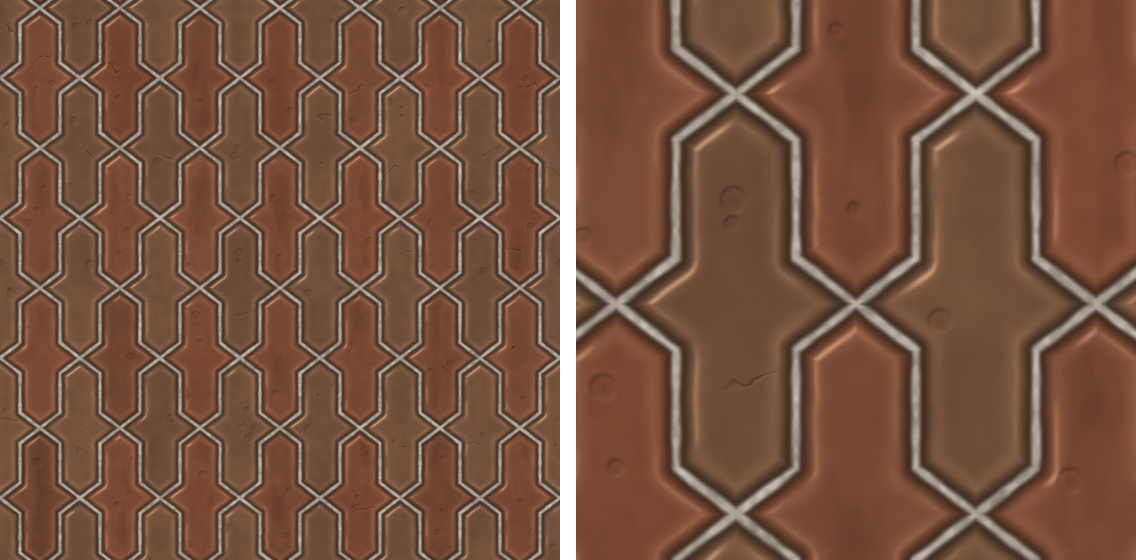
Left: the whole. Right: its middle third, enlarged.
This pattern is drawn by a Shadertoy shader. Its source:

```glsl
// Interlocking cross-shaped clay tiles with worn bevels, set in pale metal seams.

const vec2 REPEATS = vec2(7.0, 4.0);   // tiles of one colour across and down
const float SHOULDER = 0.0273;         // height of each slanted seam
const float ROW_SHIFT = 0.0143;
const vec2 LIGHT_DIR = vec2(-0.55, 0.835);

const vec3 RED_CLAY = vec3(0.465, 0.277, 0.195);
const vec3 BROWN_CLAY = vec3(0.435, 0.305, 0.222);
const vec3 BEVEL_LIGHT = vec3(0.24, 0.20, 0.16);
const vec3 SEAM_DARK = vec3(0.34, 0.29, 0.245);
const vec3 SEAM_PALE = vec3(0.70, 0.66, 0.62);

float hash(vec2 p) {
    vec3 a = fract(vec3(p.xyx) * 0.1031);
    a += dot(a, a.yzx + 33.33);
    return fract((a.x + a.y) * a.z);
}

// Value noise that wraps over the unit square
float noise(vec2 uv, vec2 period) {
    vec2 cell = floor(uv * period);
    vec2 f = fract(uv * period);
    f = f * f * (3.0 - 2.0 * f);
    float a = hash(mod(cell, period));
    float b = hash(mod(cell + vec2(1, 0), period));
    float c = hash(mod(cell + vec2(0, 1), period));
    float d = hash(mod(cell + vec2(1, 1), period));
    return mix(mix(a, b, f.x), mix(c, d, f.x), f.y);
}

float fbm(vec2 uv, vec2 period) {
    float sum = 0.0, gain = 0.53;
    for (int i = 0; i < 4; i++) {
        sum += gain * noise(uv, period);
        period *= 2.0;
        gain *= 0.5;
    }
    return sum;
}

float segmentDistance(vec2 p, vec2 a, vec2 b) {
    vec2 ab = b - a;
    return length(p - a - ab * clamp(dot(p - a, ab) / dot(ab, ab), 0.0, 1.0));
}

float bump(float x, float width) {
    return exp(-x * x / (width * width));
}

// Distance to the nearest seam: positive in red tiles, negative in brown ones
float seamDistance(vec2 uv) {
    vec2 quarter = 0.25 / REPEATS;
    vec2 p = abs((fract(uv * REPEATS) - 0.5) / REPEATS) - quarter;
    vec2 q = p.y < 0.0 ? -p : p;
    vec2 corner = vec2(0.0, quarter.y - SHOULDER);
    vec2 tip = vec2(-quarter.x, quarter.y);
    float d = min(segmentDistance(q, -corner, corner), segmentDistance(q, corner, tip));
    float edge = -max(q.y - corner.y, 0.0) / SHOULDER * quarter.x;
    return (q.x < edge) == (p.y >= 0.0) ? d : -d;
}

vec2 inwardNormal(vec2 uv) {
    vec2 e = vec2(0.0015, 0.0);
    vec2 g = vec2(abs(seamDistance(uv + e.xy)) - abs(seamDistance(uv - e.xy)),
                  abs(seamDistance(uv + e.yx)) - abs(seamDistance(uv - e.yx)));
    return g / max(length(g), 1e-5);
}

// Shallow round pits, lit on the far rim
float pits(vec2 local, vec2 id) {
    float shade = 0.0;
    for (int i = 0; i < 3; i++) {
        vec2 seed = id + float(i) * 17.0;
        vec2 centre = (vec2(hash(seed + 3.1), hash(seed + 7.7)) - 0.5) * vec2(0.05, 0.17);
        vec2 o = local - centre;
        float r = length(o), radius = mix(0.003, 0.008, hash(seed + 11.3));
        float facing = dot(o / max(r, 1e-4), LIGHT_DIR);
        float rim = bump(r - radius, 0.0014) * (-0.10 * facing - 0.04);
        shade += step(0.5, hash(seed + 5.9)) * (rim - 0.05 * bump(r, radius * 0.6));
    }
    return shade;
}

// One wandering crack with a lit lower lip, on some of the tiles
float crack(vec2 uv, vec2 local, vec2 id) {
    float slope = hash(id + 21.3) * 1.6 - 0.8;
    float offset = (hash(id + 27.1) - 0.5) * 0.12;
    float y = local.y - offset - slope * local.x - (fbm(uv, vec2(34.0)) - 0.5) * 0.045;
    float side = hash(id + 31.7) < 0.5 ? -1.0 : 1.0;
    float reach = smoothstep(-0.015, 0.008, local.x * side);
    float present = step(0.62, hash(id + 37.9));
    return present * reach * (0.07 * bump(y + 0.0025, 0.0014) - 0.16 * bump(y, 0.0012));
}

void mainImage(out vec4 fragColor, in vec2 fragCoord) {
    vec2 uv = fragCoord / iResolution.xy + vec2(0.0, ROW_SHIFT);
    float px = 1.0 / iResolution.y;
    float signedD = seamDistance(uv);
    float isRed = smoothstep(-px, px, signedD);
    float d = abs(signedD) + (noise(uv, vec2(90.0)) - 0.5) * 0.0012;

    // Tile identity and coordinates about its centre
    vec2 grid = uv * REPEATS + (signedD > 0.0 ? 0.0 : 0.5);
    vec2 id = mod(floor(grid), REPEATS) + (signedD > 0.0 ? 0.0 : 50.0);
    vec2 local = (fract(grid) - 0.5) / REPEATS;

    // Clay with tint, streaks and damage
    float streak = fbm(uv, vec2(26.0, 9.0));
    float grain = fbm(uv, vec2(64.0));
    vec3 color = mix(BROWN_CLAY, RED_CLAY, isRed * mix(0.65, 1.1, hash(id + 2.3)));
    color *= mix(0.95, 1.05, hash(id)) * (0.87 + 0.17 * streak + 0.09 * grain);
    color *= 1.0 - 0.14 * isRed * smoothstep(0.5, 0.75, streak) * bump(local.x, 0.025);
    float panel = smoothstep(0.009, 0.014, d);
    color *= 1.0 + 1.6 * panel * (pits(local, id) + crack(uv, local, id));

    // Dark rim and worn bevel crest
    float facing = max(dot(-inwardNormal(uv), LIGHT_DIR), 0.0);
    float wear = smoothstep(0.25, 0.75, noise(uv, vec2(42.0)));
    color *= mix(0.58, 1.0, smoothstep(0.003, 0.0115, d));
    color += BEVEL_LIGHT * 0.2 * bump(d - 0.0135, 0.0045);
    color += BEVEL_LIGHT * bump(d - 0.012, 0.0018) * wear * (0.22 + 1.0 * facing * facing);

    // Speckled metal seam
    float speckle = 0.55 * noise(uv, vec2(230.0)) + 0.45 * noise(uv, vec2(60.0));
    float core = 1.0 - smoothstep(0.0006, 0.0034 + 0.5 * px, d);
    vec3 metal = mix(SEAM_DARK, SEAM_PALE, core * (0.55 + 0.75 * speckle));
    color = mix(color, metal, 1.0 - smoothstep(0.0026, 0.0042 + px, d));

    fragColor = vec4(color, 1.0);
}
```
